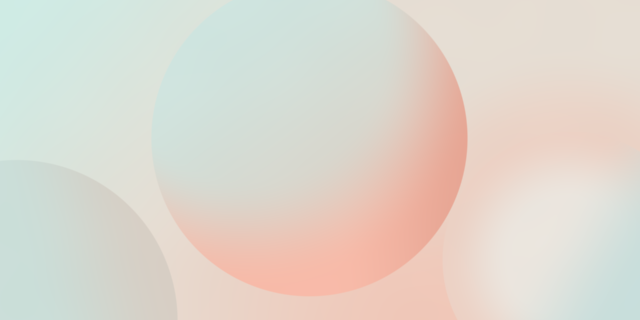
Reproduce this background procedurally as a Shadertoy shader.

```glsl
// Three soft pastel spheres over a mint-to-peach backdrop.
// Each sphere is an antialiased disc shaded by smooth radial and linear ramps.
// Lengths are in canvas heights, with the origin at the lower left.

// Spheres: centre x, centre y, radius
const vec3 MAIN_SPHERE  = vec3(0.967, 0.568, 0.494);
const vec3 LEFT_SPHERE  = vec3(0.052, -0.003, 0.503);
const vec3 RIGHT_SPHERE = vec3(1.784, 0.188, 0.401);

// Backdrop
const vec3 MINT  = vec3(0.81, 0.92, 0.895);
const vec3 SAND  = vec3(0.90, 0.868, 0.828);
const vec3 BLUSH = vec3(0.94, 0.78, 0.72);
const vec2 FLOOR_GLOW = vec2(1.35, -0.05);
const float FLOOR_REACH = 1.15;
const float HALO_REACH = 0.27;

// Main sphere
const vec3 AQUA  = vec3(0.81, 0.895, 0.875);
const vec3 STONE = vec3(0.855, 0.83, 0.79);
const vec3 CORAL = vec3(0.97, 0.73, 0.66);
const vec3 CLAY  = vec3(0.905, 0.65, 0.58);
const vec2 MAIN_LIGHT = vec2(0.78, 0.84);

// Side spheres
const vec3 SAGE  = vec3(0.795, 0.872, 0.85);
const vec3 TAUPE = vec3(0.845, 0.805, 0.765);
const vec3 PEARL = vec3(0.92, 0.90, 0.872);
const vec3 PEACH = vec3(0.925, 0.82, 0.77);
const vec3 TEAL  = vec3(0.785, 0.87, 0.86);
const vec2 TEAL_AXIS = vec2(0.85, -0.53);

const float GRAIN_SCALE = 5.0;
const float GRAIN_AMOUNT = 0.006;

vec2 randomGradient(vec2 cell) {
    vec2 h = vec2(dot(cell, vec2(127.1, 311.7)), dot(cell, vec2(269.5, 183.3)));
    return 2.0 * fract(sin(h) * 43758.5) - 1.0;
}

float gradientNoise(vec2 p) {
    vec2 cell = floor(p), f = fract(p);
    vec2 u = f * f * (3.0 - 2.0 * f);
    float a = dot(randomGradient(cell), f);
    float b = dot(randomGradient(cell + vec2(1, 0)), f - vec2(1, 0));
    float c = dot(randomGradient(cell + vec2(0, 1)), f - vec2(0, 1));
    float d = dot(randomGradient(cell + vec2(1, 1)), f - vec2(1, 1));
    return mix(mix(a, b, u.x), mix(c, d, u.x), u.y);
}

float sphereDistance(vec2 p, vec3 sphere) {
    return length(p - sphere.xy) - sphere.z;
}

float coverage(vec2 p, vec3 sphere) {
    float pixel = 1.0 / iResolution.y;
    return 1.0 - smoothstep(-pixel, pixel, sphereDistance(p, sphere));
}

vec3 backdrop(vec2 p) {
    float warmth = smoothstep(0.0, 1.3, p.x + 0.9 * (1.0 - p.y));
    vec3 color = mix(MINT, SAND, warmth);
    float floorGlow = 1.0 - smoothstep(0.0, FLOOR_REACH, distance(p, FLOOR_GLOW));
    floorGlow *= 1.0 - smoothstep(0.15, 0.65, p.y);
    float halo = 1.0 - smoothstep(0.0, HALO_REACH, sphereDistance(p, RIGHT_SPHERE));
    return mix(color, BLUSH, max(floorGlow, 0.5 * halo));
}

vec3 shadeMain(vec2 p) {
    float reach = distance(p, MAIN_LIGHT);
    float diagonal = dot(p - MAIN_SPHERE.xy, vec2(0.6, -0.8));
    vec3 body = mix(AQUA, STONE, smoothstep(-0.5, 0.3, diagonal));
    vec3 glow = mix(CORAL, CLAY, smoothstep(1.05, 1.48, p.x));
    return mix(body, glow, smoothstep(0.40, 0.75, reach));
}

vec3 shadeLeft(vec2 p) {
    float side = smoothstep(0.10, 0.56, p.x + 0.25 * p.y);
    return mix(SAGE, TAUPE, 0.95 * side);
}

vec3 shadeRight(vec2 p) {
    vec2 offset = p - RIGHT_SPHERE.xy;
    float rim = smoothstep(0.45, 1.0, length(offset) / RIGHT_SPHERE.z);
    float cool = smoothstep(-0.12, 0.22, dot(offset, TEAL_AXIS));
    return mix(mix(PEARL, PEACH, rim), TEAL, cool);
}

void mainImage(out vec4 fragColor, in vec2 fragCoord) {
    vec2 p = fragCoord / iResolution.y;

    // Layers from back to front
    vec3 color = backdrop(p);
    color = mix(color, shadeLeft(p), coverage(p, LEFT_SPHERE));
    color = mix(color, shadeRight(p), coverage(p, RIGHT_SPHERE));
    color = mix(color, shadeMain(p), coverage(p, MAIN_SPHERE));

    // Faint uneven wash
    color += GRAIN_AMOUNT * gradientNoise(p * GRAIN_SCALE);
    fragColor = vec4(color, 1.0);
}
```
